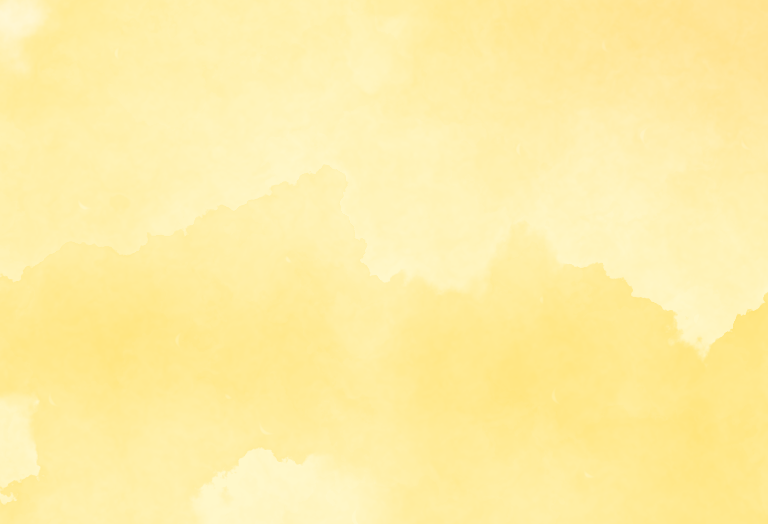
This background is drawn by a Shadertoy shader. Its source:

```glsl
// Yellow watercolour: a deep wash with a ragged shoreline below a pale sky.
// Warped fractal noise bends the shoreline; one tone value, built from soft
// gradients, blooms, dried layers and paper grain, picks the pigment colour.

#define PALE vec3(1.0, 0.967, 0.785)
#define DEEP vec3(1.0, 0.893, 0.475)
#define PEACH vec3(1.0, 0.865, 0.56)
#define PAPER vec3(1.0, 0.985, 0.92)
#define EDGE_SCALE 7.0
#define EDGE_WARP 0.13
#define EDGE_RAGGED 0.085
#define CLOUD_SCALE 3.4
#define GRAIN 0.15
#define LAYER 0.055
#define RIM 0.13
#define FLECKS 16

float hash(vec2 p) {
    return fract(sin(dot(p, vec2(127.1, 311.7))) * 43758.5453);
}

float noise(vec2 p) {
    vec2 i = floor(p), f = fract(p);
    f = f * f * (3.0 - 2.0 * f);
    return mix(mix(hash(i), hash(i + vec2(1, 0)), f.x),
               mix(hash(i + vec2(0, 1)), hash(i + vec2(1, 1)), f.x), f.y);
}

float fbm(vec2 p) {
    float sum = 0.0, amp = 0.5;
    for (int i = 0; i < 5; i++) {
        sum += amp * noise(p);
        p = mat2(0.8, 0.6, -0.6, 0.8) * p * 2.03 + 17.3;
        amp *= 0.52;
    }
    return sum;
}

float bump(float x, float centre, float width) {
    x = (x - centre) / width;
    return exp(-x * x);
}

// Soft-sided disc: 1 inside, 0 outside
float bloom(vec2 p, vec2 centre, float radius, float blur) {
    return 1.0 - smoothstep(radius - blur, radius + blur, length(p - centre));
}

// Approximate signed distance to an ellipse
float ellipse(vec2 p, vec2 centre, vec2 radii) {
    return (length((p - centre) / radii) - 1.0) * min(radii.x, radii.y);
}

float shoreline(float x) {
    return 0.51 - 0.08 * x + 0.11 * bump(x, 0.30, 0.11) + 0.16 * bump(x, 0.41, 0.045)
         + 0.11 * bump(x, 0.69, 0.06) - 0.10 * bump(x, 0.90, 0.04);
}

// Short pale slivers scattered over the sheet
float flecks(vec2 p, float aspect) {
    float sum = 0.0;
    for (int i = 0; i < FLECKS; i++) {
        vec2 id = vec2(float(i), 4.7);
        vec2 q = p - vec2(hash(id) * aspect, hash(id + 1.3));
        float a = 1.2 + 1.4 * hash(id + 2.9);
        q = mat2(cos(a), -sin(a), sin(a), cos(a)) * q;
        q.y += 30.0 * q.x * q.x;
        float d = ellipse(q, vec2(0), vec2(0.005 + 0.009 * hash(id + 5.1), 0.003));
        sum += 1.0 - smoothstep(-0.002, 0.002, d);
    }
    return sum;
}

void mainImage(out vec4 fragColor, in vec2 fragCoord) {
    float aspect = iResolution.x / iResolution.y;
    vec2 p = fragCoord / iResolution.y;
    vec2 uv = vec2(p.x / aspect, p.y);

    // Ragged outline of the wash, with two dry gaps at the bottom
    vec2 warp = vec2(fbm(p * EDGE_SCALE), fbm(p * EDGE_SCALE + 41.0)) - 0.5;
    vec2 ragged = vec2(fbm(p * 23.0 + 7.0), fbm(p * 23.0 + 63.0)) - 0.5;
    vec2 w = p + EDGE_WARP * warp + EDGE_RAGGED * ragged;
    float gap = min(ellipse(w, vec2(0.365 * aspect, 0.03), vec2(0.17, 0.085)),
                    ellipse(w, vec2(0.0, 0.14), vec2(0.07, 0.08)));
    float d = min(shoreline(w.x / aspect) - w.y, gap);
    float softness = smoothstep(0.50, 0.78, noise(p * 6.0 + 9.0));
    float blur = mix(0.003, 0.04, softness);
    float wet = smoothstep(-blur, blur, d);

    float cloud = fbm(p * CLOUD_SCALE + 1.5 * warp + 23.0) - 0.5;
    float corner = smoothstep(0.45, 1.0, uv.x) * smoothstep(0.5, 1.0, uv.y);

    // Pale sky: stronger at the left, the top and the right corner
    float sky = 0.22 + 0.27 * bump(uv.x, 0.0, 0.22) * smoothstep(0.3, 0.6, uv.y)
              + 0.20 * smoothstep(0.72, 1.0, uv.y) + 0.20 * corner
              - 0.13 * exp(min(d, 0.0) / 0.09) + 0.55 * cloud;
    sky -= 0.13 * bloom(w, vec2(0.49 * aspect, 0.93), 0.075, 0.015);
    sky += 0.08 * bloom(p + 0.03 * ragged, vec2(0.155 * aspect, 0.61), 0.016, 0.003);

    // Deep wash: pigment sinks below the peaks and thins at the bottom
    float wash = 0.37 + 0.27 * smoothstep(0.62, 0.36, uv.y)
               - 0.17 * smoothstep(0.28, 0.0, uv.y)
               + 0.18 * smoothstep(0.80, 0.92, uv.x) + 0.12 * bump(uv.x, 0.0, 0.07)
               - 0.13 * bump(uv.x, 0.48, 0.06) + 0.65 * cloud;
    wash += 0.20 * bloom(p, vec2(0.16 * aspect, 0.36), 0.06, 0.14);
    wash += 0.13 * bloom(p, vec2(0.70 * aspect, 0.30), 0.08, 0.14);
    wash += RIM * (1.0 - softness) * exp(-max(d, 0.0) / 0.007);

    // Faint dried layers, paper grain and flecks
    float tone = mix(sky, wash, wet);
    float film = fbm(p * 6.0 + 0.8 * ragged + 90.0) - 0.5;
    tone += LAYER * (smoothstep(-0.015, 0.015, film) - 0.5);
    float grain = noise(p * 48.0 + 6.0 * ragged) + 0.7 * noise(p * 110.0 + 8.0 * warp) - 0.85;
    tone += GRAIN * grain * (0.6 + corner) - 0.25 * flecks(p, aspect);

    vec3 colour = mix(PALE, DEEP, clamp(tone, 0.0, 1.05));
    colour = mix(colour, PEACH, 0.6 * corner * (0.8 + 0.6 * cloud));
    colour = mix(colour, PAPER, 0.75 * bloom(w, vec2(0.01, 0.96), 0.06, 0.06));
    fragColor = vec4(colour, 1.0);
}
```
